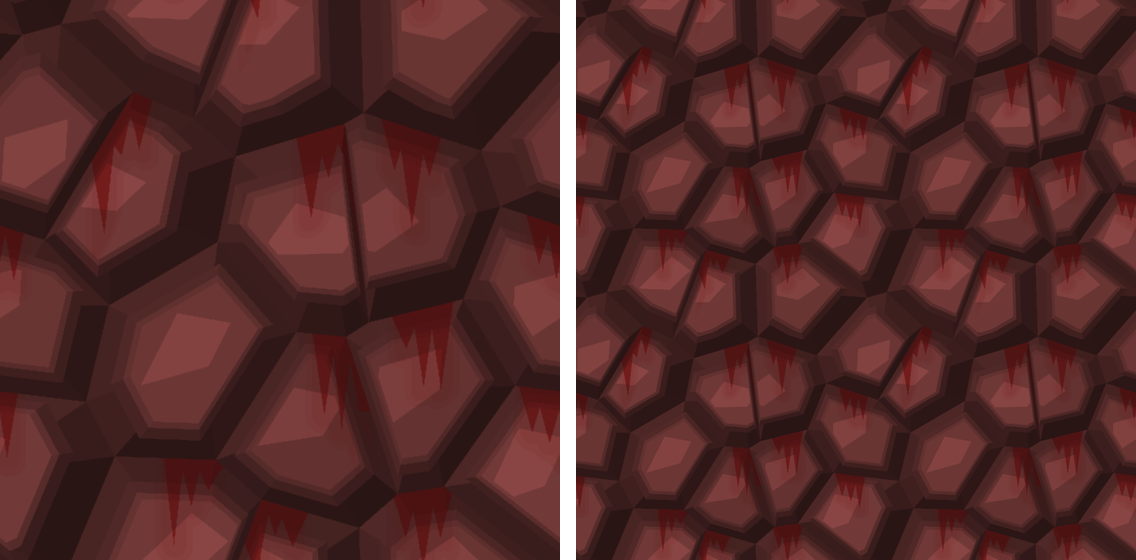
Left, the tile; right, the same tile 2 across and 2 down.
This texture is drawn by a three.js fragment shader. Its source:

```glsl
#define GRID vec2(4.0, 3.0)
#define ORIGIN vec2(0.357, 0.464)
#define JITTER 0.84
#define LIGHT vec2(-0.6, 0.8)
#define BEVEL 0.21
#define PLATEAU 0.375
#define HIGHLIGHT_SIZE vec2(0.098, 0.055)
#define BLEEDING 0.88
#define DRIP_LENGTH 0.18
#define DRIP_WIDTH 0.026
#define SOFTNESS 0.003

varying vec2 vUv;

vec2 hash2(vec2 p) {
  vec3 q = fract(p.xyx * vec3(0.1031, 0.1030, 0.0973));
  q += dot(q, q.yzx + 33.33);
  return fract((q.xx + q.yz) * q.zy);
}

// Whole cell ids that repeat with the tile, safe against rounding.
vec2 wrapId(vec2 cell) {
  return floor(mod(cell + 0.5, GRID));
}

vec2 stoneCentre(vec2 cell) {
  vec2 shift = (hash2(wrapId(cell) + 5.7) - 0.5) * JITTER;
  return (cell + 0.5 + shift) / GRID;
}

vec2 nearestCell(vec2 uv) {
  vec2 home = floor(uv * GRID);
  vec2 best = home;
  float bestDist = 9.0;
  for (int j = -2; j <= 2; j++) {
    for (int i = -2; i <= 2; i++) {
      vec2 cell = home + vec2(float(i), float(j));
      vec2 d = stoneCentre(cell) - uv;
      if (dot(d, d) < bestDist) {
        bestDist = dot(d, d);
        best = cell;
      }
    }
  }
  return best;
}

// Slanted, lopsided kite on the top of a stone; below 1 inside.
float highlightKite(vec2 p, vec2 id) {
  vec2 h = hash2(id * 2.0 + 83.0);
  float angle = mix(0.1, 1.25, h.x);
  vec2 axis = vec2(cos(angle), sin(angle));
  p -= 0.02 * LIGHT;
  vec2 q = vec2(dot(p, axis), dot(p, vec2(-axis.y, axis.x)));
  q.x += (h.y - 0.5) * q.y;
  vec2 size = HIGHLIGHT_SIZE * mix(vec2(1.25, 0.75), vec2(0.75, 1.25), step(0.0, q));
  return dot(abs(q) / size, vec2(1.0));
}

// Drips hang from the top edge: x is the solid stain, y the faint halo.
vec2 bloodMask(float x, float depth, vec2 id) {
  vec2 seed = hash2(id + 61.3);
  if (seed.x > BLEEDING) return vec2(0.0);
  float solid = 0.0;
  float halo = 0.0;
  float start = (seed.y - 0.5) * 0.12;
  for (int k = 0; k < 3; k++) {
    float n = float(k);
    vec2 h = hash2(id * 3.0 + n * 7.1 + 20.0);
    float len = DRIP_LENGTH * mix(0.3, 1.0, h.x);
    float width = DRIP_WIDTH * mix(0.65, 1.1, h.y);
    float dx = x - start - (n - 1.0) * 0.031;
    solid = max(solid, step(abs(dx), width * (1.0 - depth / len)));
    vec2 q = vec2(dx, depth - clamp(depth, 0.0, len));
    halo = max(halo, 0.10 * step(length(q), 0.034) + 0.10 * step(length(q), 0.022));
  }
  return vec2(solid, halo);
}

vec3 stoneWall(vec2 uv) {
  vec2 cell = nearestCell(uv);
  vec2 id = wrapId(cell);
  vec2 centre = stoneCentre(cell);
  vec2 p = uv - centre;

  // Heights of two nested polygons: stone outline and plateau.
  float outline = 9.0;
  float plateau = 9.0;
  float outerLit = 0.0;
  float innerLit = 0.0;
  float top = 9.0;
  for (int j = -2; j <= 2; j++) {
    for (int i = -2; i <= 2; i++) {
      if (i == 0 && j == 0) continue;
      vec2 other = cell + vec2(float(i), float(j));
      vec2 delta = stoneCentre(other) - centre;
      float reach = 0.5 * length(delta);
      vec2 normal = 0.5 * delta / reach;
      float height = 1.0 - dot(p, normal) / reach;
      vec2 h = hash2(id * 5.0 + wrapId(other) * 17.0 + 3.1) - 0.5;
      float lit = dot(normal, LIGHT);
      float inset = height + 0.08 * lit + 0.24 * h.x;
      if (height < outline) {
        outline = height;
        outerLit = lit + 0.6 * h.y;
      }
      if (inset < plateau) {
        plateau = inset;
        innerLit = lit + 0.5 * h.x;
      }
      if (normal.y > 0.05) top = min(top, (reach - normal.x * p.x) / normal.y);
    }
  }

  // Flat tones, brighter with each step up the stone.
  float tint = (hash2(id + 41.0).x - 0.5) * 0.06;
  float tone = clamp(0.225 + 0.065 * outerLit, 0.165, 0.31);
  if (plateau > BEVEL) tone = 0.275 + 0.05 * innerLit;
  if (plateau > PLATEAU - 0.06) tone = 0.355 + 0.03 * innerLit + 0.5 * tint;
  if (plateau > PLATEAU) tone = 0.415 + tint;
  if (plateau > PLATEAU + 0.05 && highlightKite(p, id) < 1.0) tone = 0.51 + tint;
  vec3 stone = tone * vec3(1.0, 0.505, 0.49);

  vec3 blood = (0.15 + 0.55 * tone) * vec3(1.0, 0.23, 0.23);
  vec2 stain = bloodMask(p.x, max(top - p.y, 0.0), id);
  return mix(stone, blood, max(0.95 * stain.x, stain.y));
}

void main() {
  // Four taps smooth every facet edge.
  vec3 color = vec3(0.0);
  for (int k = 0; k < 4; k++) {
    vec2 tap = vec2(mod(float(k), 2.0), floor(float(k) * 0.5)) - 0.5;
    color += 0.25 * stoneWall(vUv + ORIGIN + tap * SOFTNESS * 0.5);
  }
  gl_FragColor = vec4(color, 1.0);
}
```
